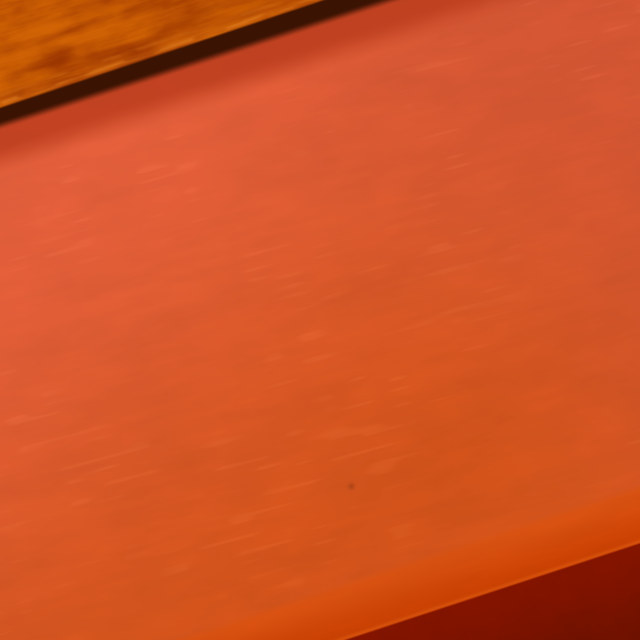
Write a Shadertoy shader that draws this texture.

```glsl
// A tilted orange-red painted board between a varnished wood rail and a dark red base.
// Parallel slanted edges split the canvas into layers; each is shaded with gradients
// and value noise stretched along the board.

const vec3 PAINT_PINK   = vec3(0.885, 0.370, 0.230);
const vec3 PAINT_ORANGE = vec3(0.825, 0.325, 0.105);
const vec3 PAINT_DUSKY  = vec3(0.825, 0.335, 0.200);
const vec3 SHADOW_RED   = vec3(0.730, 0.235, 0.110);
const vec3 BEVEL_LIGHT  = vec3(0.845, 0.320, 0.070);
const vec3 BEVEL_DEEP   = vec3(0.790, 0.255, 0.010);
const vec3 BASE_RED     = vec3(0.490, 0.075, 0.000);
const vec3 GAP_BROWN    = vec3(0.230, 0.075, 0.010);
const vec3 WOOD_DARK    = vec3(0.600, 0.205, 0.005);
const vec3 WOOD_LIGHT   = vec3(0.820, 0.390, 0.015);
const vec3 WOOD_GLINT   = vec3(0.860, 0.470, 0.110);

float hash(vec2 p) {
    return fract(sin(dot(p, vec2(127.1, 311.7))) * 43758.5453);
}

float valueNoise(vec2 p) {
    vec2 cell = floor(p);
    vec2 f = fract(p);
    f = f * f * (3.0 - 2.0 * f);
    float low = mix(hash(cell), hash(cell + vec2(1, 0)), f.x);
    float high = mix(hash(cell + vec2(0, 1)), hash(cell + vec2(1, 1)), f.x);
    return mix(low, high, f.y);
}

float fbm(vec2 p) {
    float sum = 0.0;
    float weight = 0.5;
    for (int i = 0; i < 4; i++) {
        sum += weight * valueNoise(p);
        p = p * 2.03 + vec2(17.3, 9.1);
        weight *= 0.5;
    }
    return sum / 0.9375;
}

// Signed distance above a slanted line.
float aboveLine(vec2 p, float intercept, float slope) {
    return (p.y - intercept - slope * p.x) / sqrt(1.0 + slope * slope);
}

// Coordinates along and across a direction of the given slope.
vec2 alongAcross(vec2 p, float slope) {
    vec2 dir = normalize(vec2(1.0, slope));
    return vec2(dot(p, dir), dot(p, vec2(-dir.y, dir.x)));
}

float ridge(float d, float width) {
    return exp(-d * d / (width * width));
}

// Paint: broad light falloff, soft blotches and faint brush streaks.
vec3 paintColor(vec2 p) {
    float warm = smoothstep(-0.25, 0.75, 0.75 * p.x - p.y + 0.45);
    vec3 color = mix(PAINT_PINK, PAINT_ORANGE, warm);
    color = mix(color, PAINT_DUSKY, 0.9 * smoothstep(0.95, 1.85, p.x + p.y));
    vec2 q = alongAcross(p, 0.27);
    float blotch = fbm(q * vec2(12.0, 22.0)) - 0.5;
    float streak = fbm(q * vec2(14.0, 85.0) + 40.0) - 0.5;
    float scratch = smoothstep(0.72, 0.95, valueNoise(q * vec2(17.0, 125.0) + 80.0));
    scratch *= smoothstep(0.45, 0.75, valueNoise(q * 9.0 + 5.0));
    color *= 1.0 + 0.065 * blotch + 0.035 * streak;
    color += scratch * vec3(0.018, 0.024, 0.020);
    float speck = ridge(length(p - vec2(0.549, 0.240)), 0.005);
    return color * (1.0 - 0.16 * speck);
}

// Varnished wood: fine grain, a darker lower lip and a bright worn rim.
vec3 woodColor(vec2 p, float height) {
    vec2 q = alongAcross(p, 0.30);
    float grain = fbm(q * vec2(9.0, 75.0));
    float cloud = fbm(q * vec2(14.0, 20.0) + 30.0);
    float tone = 0.45 * grain + 0.55 * cloud;
    float lip = 1.0 - smoothstep(0.045, 0.075, height);
    vec3 color = mix(WOOD_DARK, WOOD_LIGHT, smoothstep(0.15, 0.70, tone - 0.13 * lip + 0.07));
    float worn = smoothstep(0.35, 0.65, valueNoise(q * vec2(35.0, 150.0)));
    float rim = ridge(height - 0.007, 0.004) + 0.4 * ridge(height - 0.019, 0.003);
    return mix(color, WOOD_GLINT, rim * (0.2 + 0.5 * worn));
}

vec3 bevelColor(vec2 p, float height) {
    float grain = fbm(alongAcross(p, 0.33) * vec2(10.0, 50.0)) - 0.5;
    vec3 color = mix(BEVEL_DEEP, BEVEL_LIGHT, smoothstep(0.0, 0.085, height));
    color += ridge(height - 0.003, 0.003) * vec3(0.04, 0.055, 0.03);
    return color * (1.0 + 0.05 * grain);
}

vec3 baseColor(vec2 p, float height) {
    float mottling = fbm(p * 35.0) - 0.5;
    float falloff = smoothstep(0.0, -0.16, height);
    return BASE_RED * (1.04 - 0.16 * falloff + 0.07 * mottling);
}

void mainImage(out vec4 fragColor, in vec2 fragCoord) {
    vec2 p = fragCoord / iResolution.y;
    float wood = aboveLine(p, 0.831, 0.333);
    float gap = aboveLine(p, 0.802, 0.322);
    float shadow = aboveLine(p, 0.738, 0.322);
    float bevelTop = aboveLine(p, -0.093, 0.331);
    float bevelBottom = aboveLine(p, -0.177, 0.328);

    // Board face with the shadow cast by the rail
    vec3 color = paintColor(p);
    color = mix(color, SHADOW_RED, 0.82 * smoothstep(-0.014, 0.034, shadow));

    // Lower bevel and the base beneath it
    color = mix(bevelColor(p, bevelBottom), color, smoothstep(-0.008, 0.008, bevelTop));
    color = mix(baseColor(p, bevelBottom), color, smoothstep(-0.002, 0.002, bevelBottom));

    // Dark gap and wood rail
    color = mix(color, GAP_BROWN, smoothstep(-0.006, 0.009, gap));
    color = mix(color, woodColor(p, wood), smoothstep(-0.002, 0.003, wood));
    fragColor = vec4(color, 1.0);
}
```
